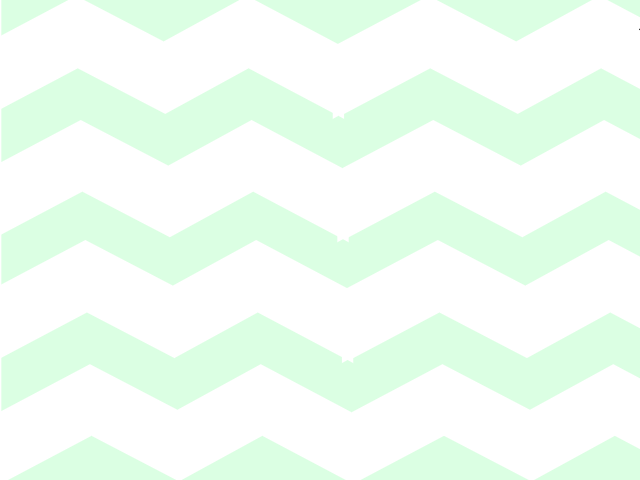
A WebGL 1 fragment shader for this pattern:

```glsl
precision highp float;
// Pale mint chevron bands on white, leaning slightly, with a notched seam in each tile.

uniform vec2 u_resolution;

// Lengths are in canvas units: the canvas is CANVAS_HEIGHT units tall, y pointing down.
const float CANVAS_HEIGHT = 576.0;
const float TILE_WIDTH = 423.0;     // two chevrons, the second one wider
const float PLAIN_VALLEY = 105.0;
const float SECOND_PEAK = 205.0;
const float SEAM_VALLEY = 314.0;
const float PLAIN_DEPTH = 54.7;
const float SEAM_DEPTH = 57.7;
const float ROW_PAIR = 293.0;       // rows alternate thin and thick
const float ROW_STEP = 145.0;
const float FIRST_TOP = -63.0;
const float ROW_LEAN = 5.5;         // sideways shift from row to row
const float EDGE_SLOPE_SCALE = 0.885;
const float LEFT_MARGIN = 1.6;

const vec3 PAPER = vec3(1.0);
const vec3 MINT = vec3(0.86, 1.0, 0.89);
const vec3 SPECK = vec3(0.15);

// Antialiased coverage where distance is positive.
float coverage(float distance, float pixel) {
  return clamp(distance / pixel + 0.5, 0.0, 1.0);
}

// Straight slope from a peak down to a valley, as a depth.
float slopeDepth(float x, float peak, float valley, float depth) {
  return depth * clamp((x - peak) / (valley - peak), 0.0, 1.0);
}

// Depth of the zigzag below its peaks, for x within one tile.
float zigzag(float x) {
  float plain = min(slopeDepth(x, 0.0, PLAIN_VALLEY, PLAIN_DEPTH),
                    slopeDepth(x, SECOND_PEAK, PLAIN_VALLEY, PLAIN_DEPTH));
  float seam = min(slopeDepth(x, SECOND_PEAK, SEAM_VALLEY, SEAM_DEPTH),
                   slopeDepth(x, TILE_WIDTH, SEAM_VALLEY, SEAM_DEPTH));
  return max(plain, seam);
}

// Area below a zigzag edge whose first peak is at the given point.
float belowEdge(vec2 p, vec2 peak, float pixel) {
  float x = mod(p.x - peak.x, TILE_WIDTH);
  return coverage((p.y - peak.y - zigzag(x)) * EDGE_SLOPE_SCALE, pixel);
}

// Same area, with a small crown-shaped notch cut at the seam valley.
float belowNotchedEdge(vec2 p, vec2 peak, float pixel) {
  float fromSeam = abs(mod(p.x - peak.x, TILE_WIDTH) - SEAM_VALLEY + 1.2);
  float crownY = peak.y + 57.0 + 0.55 * fromSeam;
  float crown = coverage((p.y - crownY) * EDGE_SLOPE_SCALE, pixel);
  float insideNotch = coverage(6.8 - fromSeam, pixel);
  return mix(belowEdge(p, peak, pixel), crown, insideNotch);
}

// One band between a notched top edge and a plain bottom edge.
float chevronBand(vec2 p, float row, float pixel) {
  float odd = mod(row, 2.0);
  float top = FIRST_TOP + ROW_PAIR * floor(row / 2.0) + ROW_STEP * odd;
  float thickness = mix(58.0, 62.0, odd);
  float lean = ROW_LEAN * row;
  vec2 topPeak = vec2(87.8 + lean, top);
  vec2 bottomPeak = vec2(91.4 + lean, top + thickness);
  return belowNotchedEdge(p, topPeak, pixel) * (1.0 - belowEdge(p, bottomPeak, pixel));
}

void main() {
  float pixel = CANVAS_HEIGHT / u_resolution.y;
  vec2 p = gl_FragCoord.xy * pixel;
  p.y = CANVAS_HEIGHT - p.y;

  float mint = 0.0;
  for (int i = 0; i < 5; i++) {
    mint = max(mint, chevronBand(p, float(i), pixel));
  }
  mint *= coverage(p.x - LEFT_MARGIN, pixel);
  vec3 color = mix(PAPER, MINT, mint);

  // Tiny dark speck on the right edge
  vec2 speckCenter = vec2(u_resolution.x * pixel - 0.3, 35.3);
  color = mix(color, SPECK, coverage(0.8 - length(p - speckCenter), pixel));

  gl_FragColor = vec4(color, 1.0);
}
```
